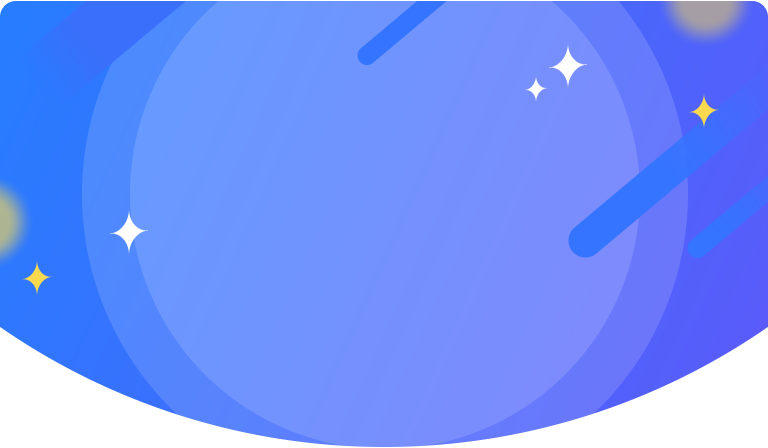
Write a WebGL 1 fragment shader that draws this background.

```glsl
precision highp float;
// A blue-violet banner with a curved lower edge on white: two pale discs,
// slanted fading bars, soft yellow glows and four-pointed sparkles.
// Shapes are distance functions blended in order; the canvas is 7.68 units wide.
uniform vec2 u_resolution;

float pixel; // size of one pixel in canvas units

float cover(float dist) {
  return clamp(0.5 - dist / pixel, 0.0, 1.0);
}

// Round-ended bar rising to the right; fade holds its start and end along it.
float bar(vec2 p, vec2 start, float radius, vec2 fade) {
  vec2 dir = vec2(0.766, 0.643);
  vec2 q = p - start;
  float along = dot(q, dir);
  float dist = length(q - dir * max(along, 0.0)) - radius;
  return cover(dist) * (1.0 - smoothstep(fade.x, fade.y, along));
}

// Sparkle bounded by four concave arcs, tilted slightly.
float sparkle(vec2 p, vec2 center, vec2 size) {
  vec2 q = p - center;
  q.y -= 0.08 * q.x;
  q = abs(q) / size;
  float dist = max(1.0 - length(1.0 - q), max(q.x, q.y) - 1.0);
  return cover(dist * size.x);
}

float glow(vec2 p, vec2 center) {
  return 1.0 - smoothstep(0.22, 0.5, length(p - center));
}

void main() {
  pixel = 7.68 / u_resolution.x;
  vec2 p = gl_FragCoord.xy * pixel;
  vec3 white = vec3(1.0);
  vec3 yellow = vec3(0.99, 0.85, 0.31);
  vec3 barBlue = vec3(0.205, 0.455, 1.0);

  // Diagonal gradient
  float slope = dot(p - vec2(0.0, 4.47), vec2(0.91, -0.41)) / 8.32;
  vec3 color = mix(vec3(0.15, 0.49, 1.0), vec3(0.35, 0.36, 0.98), clamp(slope, 0.0, 1.0));

  // Concentric pale discs
  float fromCenter = length(p - vec2(3.85, 2.54));
  color = mix(color, white, 0.14 * cover(fromCenter - 3.03));
  color = mix(color, white, 0.14 * cover(fromCenter - 2.55));

  // Slanted bars; the corner one fades in as it rises
  float rise = dot(p - vec2(0.4, 3.5), vec2(0.766, 0.643));
  float corner = bar(p, vec2(0.3, 3.58), 0.32, vec2(8.0, 9.0));
  color = mix(color, vec3(0.225, 0.435, 0.98), corner * smoothstep(0.0, 0.85, rise));
  color = mix(color, barBlue, bar(p, vec2(3.67, 3.925), 0.095, vec2(2.0, 3.0)));
  color = mix(color, barBlue, bar(p, vec2(5.855, 2.075), 0.17, vec2(0.9, 2.9)));
  color = mix(color, barBlue, bar(p, vec2(6.975, 2.0), 0.1, vec2(0.1, 1.7)));

  // Soft glows
  color = mix(color, yellow, 0.5 * glow(p, vec2(7.06, 4.49)));
  color = mix(color, yellow, 0.62 * glow(p, vec2(-0.15, 2.26)));

  // Sparkles
  float whiteStars = sparkle(p, vec2(5.68, 3.82), vec2(0.19, 0.23));
  whiteStars = max(whiteStars, sparkle(p, vec2(5.36, 3.59), vec2(0.11, 0.135)));
  whiteStars = max(whiteStars, sparkle(p, vec2(1.29, 2.16), vec2(0.19, 0.23)));
  float yellowStars = sparkle(p, vec2(0.37, 1.70), vec2(0.15, 0.18));
  yellowStars = max(yellowStars, sparkle(p, vec2(7.04, 3.37), vec2(0.15, 0.18)));
  color = mix(color, white, whiteStars);
  color = mix(color, yellow, yellowStars);

  // Panel outline: rounded upper corners and a sagging lower arc
  vec2 q = abs(p - vec2(3.84, 0.0)) - vec2(3.84, 4.47) + 0.16;
  float panel = max(length(max(q, 0.0)) - 0.16, length(p - vec2(3.84, 6.75)) - 6.74);
  gl_FragColor = vec4(mix(white, color, cover(panel)), 1.0);
}
```
